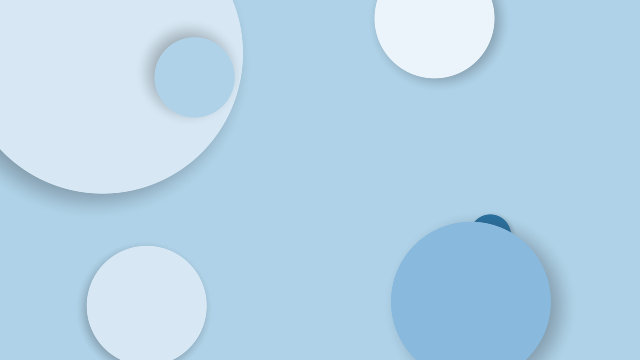
Write a WebGL 1 fragment shader that draws this background.

```glsl
precision highp float;
// Pale blue paper discs floating over a flat sky-blue sheet with soft shadows.

uniform vec2 u_resolution;

const vec3 SKY = vec3(0.686, 0.824, 0.910);
const vec3 MIST = vec3(0.843, 0.910, 0.957);
const vec3 SNOW = vec3(0.918, 0.957, 0.980);
const vec3 AZURE = vec3(0.537, 0.729, 0.867);
const vec3 DEEP = vec3(0.165, 0.443, 0.627);
const vec3 SHADOW = vec3(0.19, 0.21, 0.23);
const float SHADOW_STRENGTH = 0.34;

float discDistance(vec2 p, vec2 center, float radius) {
  return length(p - center) - radius;
}

// Lays a disc and its blurred, shifted shadow over the colour below.
vec3 paperDisc(vec3 below, vec2 p, vec2 center, float radius,
               vec3 color, vec2 shift, float blur) {
  float shadowDist = discDistance(p, center + shift, radius);
  float shade = 1.0 - smoothstep(-blur, blur, shadowDist);
  vec3 shaded = mix(below, SHADOW, SHADOW_STRENGTH * shade);

  float halfPixel = 0.5 / u_resolution.y;
  float edge = discDistance(p, center, radius);
  float cover = 1.0 - smoothstep(-halfPixel, halfPixel, edge);
  return mix(shaded, color, cover);
}

void main() {
  // One unit is the canvas height.
  vec2 p = gl_FragCoord.xy / u_resolution.y;
  vec3 color = SKY;

  // Upper left: large disc with a small sky-coloured one on top
  color = paperDisc(color, p, vec2(0.285, 0.852), 0.390, MIST,
                    vec2(-0.024, -0.022), 0.052);
  color = paperDisc(color, p, vec2(0.5405, 0.785), 0.1115, SKY,
                    vec2(-0.015, 0.014), 0.040);

  // Upper right and lower left
  color = paperDisc(color, p, vec2(1.207, 0.949), 0.1667, SNOW,
                    vec2(0.013, -0.007), 0.034);
  color = paperDisc(color, p, vec2(0.4075, 0.1505), 0.1667, MIST,
                    vec2(-0.007, -0.010), 0.026);

  // Lower right: dark disc peeking out behind a blue one
  color = paperDisc(color, p, vec2(1.362, 0.347), 0.0575, DEEP,
                    vec2(0.004, -0.005), 0.014);
  color = paperDisc(color, p, vec2(1.308, 0.162), 0.2222, AZURE,
                    vec2(0.026, -0.014), 0.050);

  gl_FragColor = vec4(color, 1.0);
}
```
